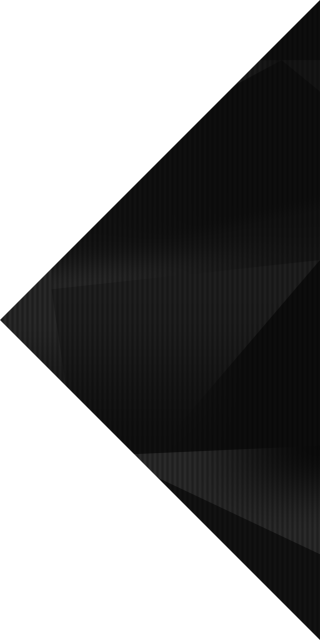
Give the GLSL for this background, as a WebGL 1 fragment shader.

```glsl
precision highp float;

uniform vec2 u_resolution;

// Signed distance to the line a-b, positive on its left
float lineDistance(vec2 p, vec2 a, vec2 b) {
    vec2 along = normalize(b - a);
    return along.x * (p.y - a.y) - along.y * (p.x - a.x);
}

// Antialiased step across a distance of zero
float cover(float d) {
    float blur = 0.75 / u_resolution.x;
    return smoothstep(-blur, blur, d);
}

// Body above the long crease, with a glow rising from the crease
float upperShade(vec2 p, float crease) {
    float glow = exp(-pow(crease / 0.085, 2.0)) * mix(1.0, 0.2, smoothstep(0.25, 1.0, p.x));
    float shade = 0.05 + 0.075 * glow;
    float band = lineDistance(p, vec2(0.6, 1.27), vec2(1.0, 1.365));
    shade += 0.012 * smoothstep(0.03, -0.03, band) * smoothstep(0.4, 0.8, p.x);
    return shade + 0.014 * smoothstep(0.75, 0.2, p.x);
}

// Broad plane below the crease, cut by a dark diagonal on the right
float middleShade(vec2 p) {
    float shade = mix(0.055, 0.108, smoothstep(0.58, 1.08, p.y));
    float diagonal = lineDistance(p, vec2(0.56, 0.672), vec2(1.0, 1.1875));
    float shadow = cover(-diagonal) * smoothstep(0.5, 0.8, p.x);
    return mix(shade, 0.045, shadow);
}

// Small folded peak near the top corner
float peakShade(vec2 p, float shade) {
    vec2 peak = vec2(0.88, 1.812);
    float leftFold = cover(lineDistance(p, vec2(0.755, 1.745), peak));
    float rightFold = cover(lineDistance(p, peak, vec2(1.0, 1.714)));
    float top = cover(peak.y - p.y);
    shade += 0.045 * leftFold * top * smoothstep(0.94, 0.78, p.x);
    return shade + 0.025 * rightFold * top * cover(p.x - peak.x);
}

// Bright wedge at the bottom, darkening toward its upper right
float wedgeShade(vec2 p, float depth) {
    float fade = smoothstep(0.55, 1.0, p.x) * (1.0 - smoothstep(0.0, 0.28, depth));
    return mix(0.148, 0.04, fade);
}

void main() {
    vec2 p = gl_FragCoord.xy / u_resolution * vec2(1.0, 2.0);

    // Main planes
    float crease = lineDistance(p, vec2(0.161, 1.096), vec2(1.0, 1.1875));
    float shade = mix(middleShade(p), upperShade(p, crease), cover(crease));
    shade = peakShade(p, shade);

    // Left tip, bounded by a bent fold
    float foldX = 0.161 + 0.148 * max(1.096 - p.y, 0.0);
    float tip = cover(foldX - p.x);
    shade = mix(shade, mix(0.1, 0.14, smoothstep(0.8, 1.0, p.y)), tip);

    // Lower wedge and the plane beneath it
    float depth = -lineDistance(p, vec2(0.424, 0.581), vec2(1.0, 0.607));
    float lowerEdge = lineDistance(p, vec2(0.508, 0.5), vec2(1.0, 0.268));
    float lower = mix(0.062, wedgeShade(p, depth), cover(lowerEdge));
    shade = mix(shade, lower, cover(depth));

    // Fine vertical ribs
    shade *= 0.98 + 0.16 * cos(6.28319 * 64.0 * p.x);

    // Dark triangle on white
    float triangle = cover((p.x - abs(p.y - 1.0)) * 0.7071);
    gl_FragColor = vec4(vec3(mix(1.0, shade, triangle)), 1.0);
}
```
